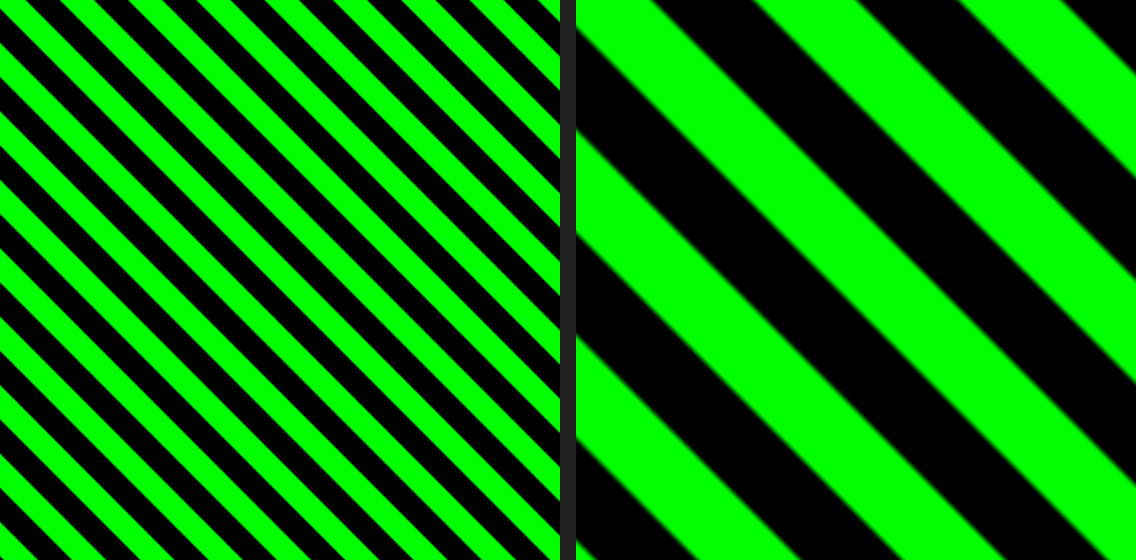
Left, the full canvas; right, a detail of the centre.
Reproduce this pattern procedurally as a Shadertoy shader.

```glsl
// Even diagonal stripes, bright green on black, falling from left to right.
// A linear phase across the canvas is wrapped into repeats, and the signed
// distance to each stripe edge is softened into a smooth blend.

const vec2  REPEATS     = vec2(8.20, 8.18);  // stripes across and up the canvas
const float PHASE       = 0.305;             // stripe centre, in repeats from the lower left
const float FILL        = 0.5;               // green share of one repeat
const float SOFTNESS    = 0.0024;            // half width of the edge blend, in canvas units
const vec3  STRIPE_GREEN = vec3(0.0, 1.0, 0.0);
const vec3  GROUND_BLACK = vec3(0.0);

// Signed distance to the nearest stripe edge, negative inside a stripe
float stripeDistance(vec2 p) {
    float fromCentre = abs(fract(dot(p, REPEATS) - PHASE + 0.5) - 0.5);
    return (fromCentre - 0.5 * FILL) / length(REPEATS);
}

void mainImage(out vec4 fragColor, in vec2 fragCoord) {
    vec2 p = fragCoord / iResolution.y;

    // Never blend over less than about a pixel on small canvases
    float blend = max(SOFTNESS, 0.7 / iResolution.y);
    float coverage = 1.0 - smoothstep(-blend, blend, stripeDistance(p));

    fragColor = vec4(mix(GROUND_BLACK, STRIPE_GREEN, coverage), 1.0);
}
```
